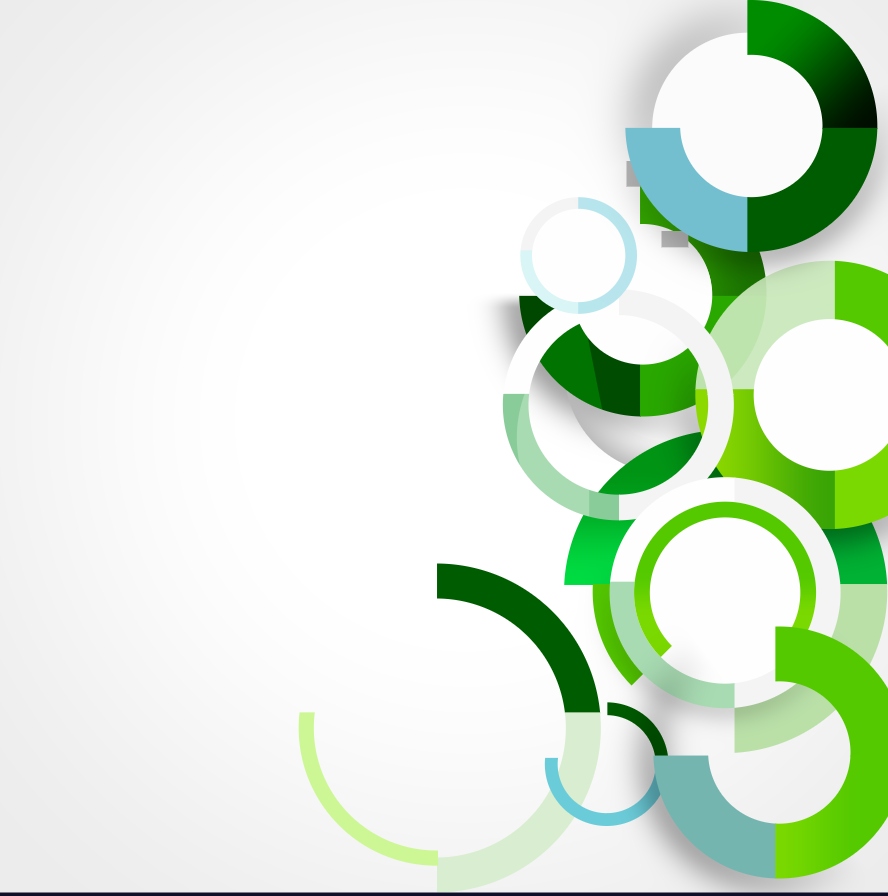
Reproduce this background procedurally as a Shadertoy shader.

```glsl
// Cluster of overlapping green, white and blue rings on a soft white backdrop.
// Each ring is built from quarter arcs: a ring distance cut by a quadrant,
// painted back to front with gradients and soft directional shadows.

const float CANVAS = 7.68; // canvas height in drawing units, y runs downward

const vec2 UL = vec2(-1, -1), UR = vec2(1, -1), LL = vec2(-1, 1), LR = vec2(1, 1);

const vec3 WHITE  = vec3(0.995);
const vec3 PEARL  = vec3(0.955);
const vec3 FOREST = vec3(0.0, 0.36, 0.0);
const vec3 LEAF   = vec3(0.33, 0.79, 0.0);
const vec3 LIME   = vec3(0.48, 0.85, 0.0);
const vec3 MOSS   = vec3(0.22, 0.64, 0.02);
const vec3 MINT   = vec3(0.66, 0.86, 0.70);
const vec3 PALE   = vec3(0.73, 0.88, 0.66);
const vec3 SKY    = vec3(0.45, 0.75, 0.81);
const vec3 ICE    = vec3(0.72, 0.90, 0.93);

// Antialiased coverage of a signed distance
float cover(float d) { return clamp(0.5 - d * iResolution.y / CANVAS, 0.0, 1.0); }

float disc(vec2 p, vec2 c, float r) { return cover(length(p - c) - r); }

// radii = (inner, outer)
float ring(vec2 p, vec2 c, vec2 radii) {
    float r = length(p - c);
    return cover(max(r - radii.y, radii.x - r));
}

float quadrant(vec2 p, vec2 pivot, vec2 side) {
    vec2 q = (p - pivot) * side;
    return cover(-min(q.x, q.y) - 0.004);
}

float box(vec2 p, vec2 lo, vec2 hi) {
    vec2 d = max(lo - p, p - hi);
    return cover(max(d.x, d.y));
}

void paint(inout vec3 col, vec3 ink, float mask) { col = mix(col, ink, mask); }

// Darkens a rim of the circle on the side that dir points to
void shadow(inout vec3 col, vec2 p, vec2 c, float r, float width, vec2 dir, float strength) {
    vec2 q = p - c;
    float d = (length(q) - r) / width;
    float facing = clamp(dot(q, dir) / max(length(q), 0.001), 0.0, 1.0);
    col *= 1.0 - strength * facing * exp(-d * d);
}

// Paints four quarters of one ring in the order UL, UR, LL, LR
void quarters(inout vec3 col, vec2 p, vec2 c, vec2 pivot, vec2 radii,
              vec4 alpha, vec3 ul, vec3 ur, vec3 ll, vec3 lr) {
    float m = ring(p, c, radii);
    paint(col, ul, m * alpha.x * quadrant(p, pivot, UL));
    paint(col, ur, m * alpha.y * quadrant(p, pivot, UR));
    paint(col, ll, m * alpha.z * quadrant(p, pivot, LL));
    paint(col, lr, m * alpha.w * quadrant(p, pivot, LR));
}

void mainImage(out vec4 fragColor, in vec2 fragCoord) {
    vec2 p = vec2(fragCoord.x, iResolution.y - fragCoord.y) * CANVAS / iResolution.y;
    vec3 col = vec3(1.0 - 0.075 * smoothstep(1.6, 5.6, length(p - vec2(4.0, 3.6))));

    // Large open ring and small blue ring, lower left
    vec2 c = vec2(3.74, 6.24), pivot = vec2(3.75, 6.11);
    quarters(col, p, c, pivot, vec2(1.11, 1.41), vec4(0, 1, 0, 1),
             WHITE, FOREST, WHITE, vec3(0.85, 0.93, 0.82));
    paint(col, vec3(0.80, 0.97, 0.58), ring(p, c, vec2(1.05, 1.18)) * quadrant(p, pivot, LL));
    vec3 cyan = vec3(0.42, 0.80, 0.85);
    quarters(col, p, vec2(5.20, 6.55), vec2(5.21, 6.50), vec2(0.42, 0.53),
             vec4(0, 1, 1, 1), WHITE, FOREST, cyan, cyan);

    // Dark green ring with a white hole
    c = vec2(5.51, 2.51);
    vec2 cB = vec2(5.30, 3.47); // white ring that overlaps it
    shadow(col, p, c, 1.06, 0.20, vec2(-0.85, 0.5), 0.35 * smoothstep(2.5, 2.65, p.y));
    float crescent = ring(p, vec2(5.72, 3.18), vec2(0.60, 0.88)) * disc(p, cB, 0.8);
    paint(col, vec3(0.72), crescent * smoothstep(0.55, 0.95, length(p - vec2(5.72, 3.18))));
    vec3 dark = mix(vec3(0.0, 0.28, 0.0), vec3(0.0, 0.45, 0.0), disc(p, cB, 0.99));
    dark = mix(dark, vec3(0.0, 0.30, 0.0), cover(5.08 + 0.2 * (p.y - 3.1) - p.x));
    quarters(col, p, c, vec2(5.49, 2.54), vec2(0.59, 1.06), vec4(0, 1, 1, 1), WHITE,
             mix(vec3(0.20, 0.65, 0.0), vec3(0.10, 0.45, 0.0), smoothstep(5.6, 6.5, p.x)),
             dark, vec3(0.16, 0.66, 0.0));
    paint(col, WHITE, disc(p, c + vec2(0, 0.02), 0.595));
    paint(col, vec3(0.72), box(p, vec2(5.37, 1.38), vec2(5.49, 1.60)));
    paint(col, vec3(0.72), box(p, vec2(5.67, 1.98), vec2(5.90, 2.12)));

    // Emerald half ring and the green arc beneath it
    c = vec2(6.22, 5.07);
    pivot = vec2(6.30, 5.01);
    vec3 emerald = mix(vec3(0.0, 0.58, 0.08), vec3(0.0, 0.86, 0.26), smoothstep(4.0, 5.0, p.y));
    vec3 jade = mix(vec3(0.0, 0.48, 0.05), vec3(0.0, 0.70, 0.20), smoothstep(4.2, 4.7, p.y));
    quarters(col, p, c, pivot, vec2(0.90, 1.385), vec4(1, 1, 0, 1), emerald, jade, WHITE, PALE);
    float diagonal = cover((p.x - c.x + p.y - c.y - 0.06) * 0.7);
    float arcEnd = cover((p.y - c.y + p.x - c.x) * 0.7);
    paint(col, LEAF, ring(p, c, vec2(0.95, 1.14)) * quadrant(p, pivot, LL) * diagonal * arcEnd);

    // Large ring at the right edge
    c = vec2(7.11, 3.385);
    shadow(col, p, c, 1.15, 0.22, vec2(-0.4, 0.9), 0.35);
    quarters(col, p, c, vec2(7.16, 3.34), vec2(0.64, 1.15), vec4(0.93, 1, 1, 1),
             vec3(0.79, 0.91, 0.73), LEAF,
             mix(vec3(0.55, 0.85, 0.0), MOSS, smoothstep(6.0, 7.2, p.x)), LIME);
    paint(col, WHITE, disc(p, c, 0.65));

    // White ring with a mint quarter
    vec3 mint = mix(vec3(0.54, 0.80, 0.60), MINT, disc(p, vec2(5.5, 3.75), 1.07) * cover(p.x - 5.05));
    quarters(col, p, cB, vec2(5.31, 3.38), vec2(0.77, 0.99), vec4(1), WHITE, PEARL, mint, PEARL);

    // Small pale ring
    c = vec2(4.96, 2.19);
    paint(col, WHITE, disc(p, c, 0.41));
    quarters(col, p, c, c - vec2(0, 0.04), vec2(0.40, 0.50), vec4(1),
             PEARL, ICE, vec3(0.85, 0.96, 0.96), ICE);

    // Top ring
    c = vec2(6.44, 1.08);
    pivot = vec2(6.41, 1.10);
    shadow(col, p, pivot, 0.82, 0.30, vec2(-0.85, -0.5), 0.20);
    shadow(col, p, c, 1.08, 0.18, vec2(0.3, 0.95), 0.25);
    paint(col, vec3(0.985), disc(p, pivot, 0.82));
    quarters(col, p, c, pivot, vec2(0.61, 1.08), vec4(0, 1, 1, 1), WHITE,
             mix(vec3(0.0, 0.55, 0.0), vec3(0.0, 0.05, 0.0), smoothstep(6.8, 8.6, p.x + p.y)),
             SKY, FOREST);

    // White ring holding a bright green arc
    c = vec2(6.215, 5.08);
    shadow(col, p, c, 0.99, 0.14, vec2(-0.3, 0.95), 0.15);
    paint(col, WHITE, disc(p, c, 0.80));
    quarters(col, p, c, vec2(6.30, 4.99), vec2(0.78, 0.99), vec4(1), WHITE, PEARL, MINT, PEARL);
    float opening = 1.0 - cover(max(c.y - p.y + abs(p.x - c.x), c.y - p.y) * 0.7);
    paint(col, mix(LEAF, LIME, smoothstep(4.9, 5.3, p.y)), ring(p, c, vec2(0.645, 0.78)) * opening);

    // Bottom right ring
    c = vec2(6.68, 6.45);
    shadow(col, p, c, 1.08, 0.20, vec2(-0.8, 0.6), 0.30);
    quarters(col, p, c, vec2(6.65, 6.48), vec2(0.61, 1.08), vec4(0, 1, 1, 1), WHITE, LEAF,
             vec3(0.46, 0.71, 0.69), mix(LIME, LEAF, smoothstep(6.6, 7.4, p.x)));

    // Dark baseline
    paint(col, vec3(0.06, 0.06, 0.16), cover(7.65 - p.y));
    fragColor = vec4(col, 1.0);
}
```
